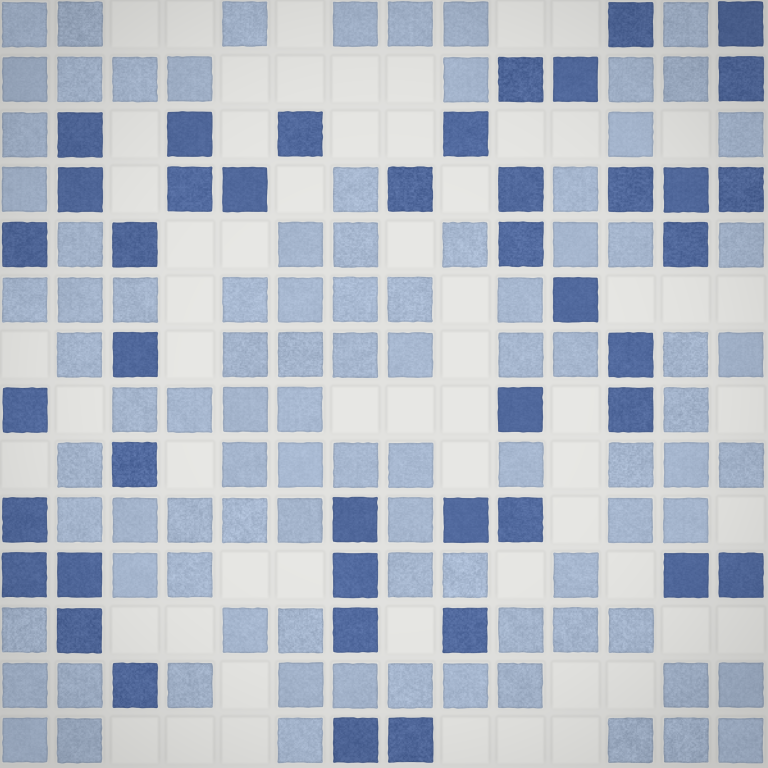
Write a Shadertoy shader that draws this texture.

```glsl
// Glazed mosaic wall: square tiles in white, pale blue and deep blue with pale grout.

#define GRID 13.94           // tiles across the canvas
#define SHIFT vec2(0.05, 0.0) // grid offset, in tiles
#define BODY_HALF 0.453      // half width of the ceramic body, in tiles
#define GLAZE_HALF 0.408     // half width of the blue glaze
#define DEEP_SHARE 0.23      // share of deep blue tiles
#define PALE_SHARE 0.44      // share of pale blue tiles
#define GRAIN 0.055          // strength of the glaze speckle
#define VIGNETTE 0.13        // darkening towards the corners
#define WHITE vec3(0.905, 0.905, 0.893)
#define GROUT vec3(0.885, 0.885, 0.875)
#define PALE_BLUE vec3(0.655, 0.720, 0.815)
#define DEEP_BLUE vec3(0.320, 0.415, 0.620)

float hash(vec2 p) {
    return fract(sin(dot(p, vec2(127.1, 311.7))) * 43758.5453);
}

float noise(vec2 p) {
    vec2 i = floor(p), f = fract(p);
    f = f * f * (3.0 - 2.0 * f);
    return mix(mix(hash(i), hash(i + vec2(1, 0)), f.x),
               mix(hash(i + vec2(0, 1)), hash(i + vec2(1, 1)), f.x), f.y);
}

// Signed distance to a square with rounded corners
float roundedSquare(vec2 p, float halfWidth, float radius) {
    vec2 q = abs(p) - halfWidth + radius;
    return length(max(q, 0.0)) + min(max(q.x, q.y), 0.0) - radius;
}

void mainImage(out vec4 fragColor, in vec2 fragCoord) {
    vec2 uv = fragCoord / iResolution.y;
    vec2 grid = uv * GRID + SHIFT;
    vec2 cell = floor(grid);
    vec2 p = fract(grid) - 0.5;
    float pixel = GRID / iResolution.y;

    // Ceramic body with a soft shaded bevel, set in grout
    float body = roundedSquare(p, BODY_HALF, 0.06);
    float bevel = smoothstep(-0.07, -0.005, body);
    float lowerSide = smoothstep(0.3, 0.45, -p.y);
    vec3 ceramic = WHITE * (1.0 - bevel * (0.055 - 0.025 * lowerSide));
    vec3 color = mix(ceramic, GROUT, smoothstep(-0.02, 0.02 + pixel, body));

    // Each tile draws its glaze at random
    float pick = hash(cell + 3.7);
    float isDeep = step(pick, DEEP_SHARE);
    float isBlue = step(pick, DEEP_SHARE + PALE_SHARE);
    vec3 glaze = mix(PALE_BLUE, DEEP_BLUE, isDeep);
    glaze *= 0.98 + 0.04 * hash(cell + 41.3);

    // Fine speckle and cloudy wear, stronger on some tiles
    float speckle = noise(grid * 24.0) + noise(grid * 43.0 + 9.0) - 1.0;
    float cloud = noise(grid * 4.0 + 17.0) - 0.5;
    float wear = mix(0.5, 1.3, hash(cell + 77.1));
    glaze += GRAIN * wear * (speckle + 0.5 * cloud);

    // Slightly uneven glaze outline with a darker rim
    vec2 drift = (vec2(hash(cell + 5.1), hash(cell + 8.9)) - 0.5) * 0.018;
    float wobble = (noise(grid * 11.0) - 0.5) * 0.016;
    float edge = roundedSquare(p - drift, GLAZE_HALF, 0.025) + wobble;
    glaze *= 1.0 - 0.09 * smoothstep(-0.045, -0.005, edge);
    float cover = 1.0 - smoothstep(-0.7 * pixel, 0.7 * pixel, edge);
    color = mix(color, glaze, cover * isBlue);

    // Gentle falloff of light across the wall
    vec2 fromCentre = fragCoord / iResolution.xy - 0.5;
    color *= 1.0 - VIGNETTE * smoothstep(0.05, 0.5, dot(fromCentre, fromCentre));
    fragColor = vec4(color, 1.0);
}
```
